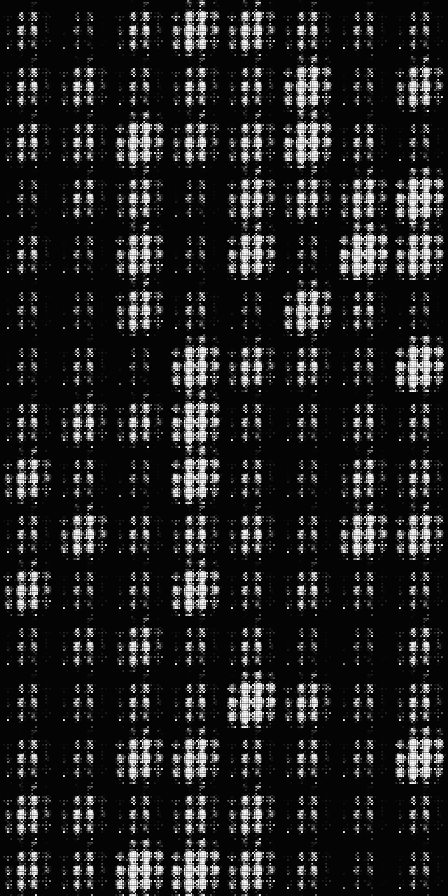
This pattern is drawn by a WebGL 2 fragment shader. Its source:

```glsl
#version 300 es
precision highp float;
// An 8 by 16 grid of dark tiles, each holding a soft lattice of light blobs.
// Blob brightness is turned into fine dots by an ordered dither with some noise,
// and a random gain per tile makes some tiles faint and others nearly white.

uniform vec2 u_resolution;
out vec4 fragColor;

float hash(vec2 p) {
    return fract(sin(dot(p, vec2(127.1, 311.7))) * 43758.5453);
}

// Ordered dither thresholds, built recursively
float bayer2(vec2 a) {
    a = floor(a);
    return fract(a.x * 0.5 + a.y * a.y * 0.75);
}

float bayer4(vec2 a) {
    return bayer2(a * 0.5) * 0.25 + bayer2(a);
}

// Blob lattice under a bell-shaped envelope, q in tile units
float blobs(vec2 q) {
    vec2 wave = 0.5 + 0.5 * cos(6.28318 * (q - vec2(0.375, 0.46)) / vec2(0.24, 0.26));
    float lattice = (0.12 + 0.88 * wave.x) * (0.25 + 0.75 * wave.y);
    vec2 d = q - vec2(0.49, 0.45);
    d.y -= 0.25 * d.x;
    d /= vec2(0.24, 0.3);
    return lattice * exp(-0.5 * dot(d, d));
}

void main() {
    const float dotsPerTile = 32.0;
    vec2 p = gl_FragCoord.xy / u_resolution * vec2(8.0, 16.0);
    vec2 tile = floor(p);
    vec2 grid = fract(p) * dotsPerTile;
    vec2 dotId = floor(grid);

    // Brightness of this dot, with a skewed gain per tile
    float h = hash(tile + 3.7);
    float gain = 0.5 + 3.6 * h * h * h + 0.35 * hash(tile + 41.3);
    float light = min(gain * blobs((dotId + 0.5) / dotsPerTile), 1.05);

    // Threshold is shared by all tiles, so the grain repeats
    float threshold = 0.04 + 0.96 * mix(bayer4(dotId), hash(dotId + 9.1), 0.45);
    float lit = smoothstep(0.35 * threshold, 1.4 * threshold + 0.08, light);

    // Rounded square dot with a smooth edge
    vec2 e = abs(fract(grid) - 0.5);
    float radius = pow(dot(e * e * e, e), 0.25);
    float aa = 8.0 * dotsPerTile / u_resolution.x;
    float dotMask = 1.0 - smoothstep(0.54 - 0.5 * aa, 0.54 + 0.5 * aa, radius);

    vec3 black = vec3(0.015);
    vec3 white = vec3(0.97);
    fragColor = vec4(mix(black, white, lit * dotMask), 1.0);
}
```
